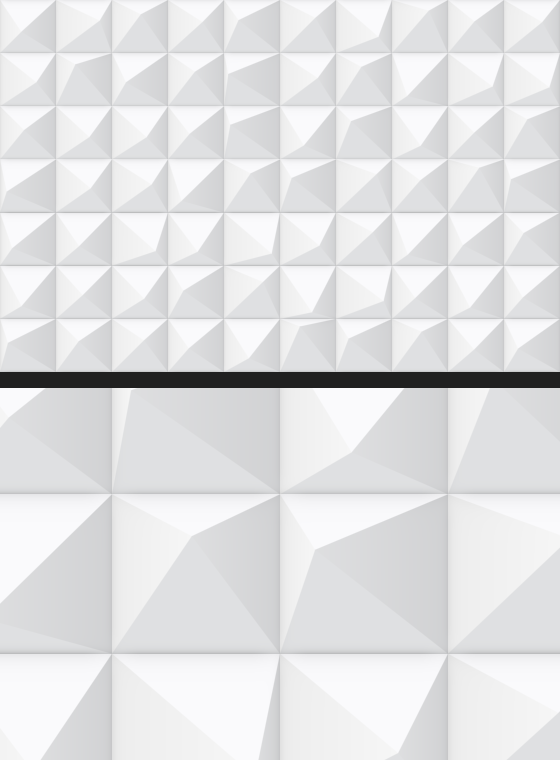
Top, the full canvas; bottom, a detail of the centre.
A WebGL 1 fragment shader for this pattern:

```glsl
precision highp float;
// Wall of pale square pyramids, ten by seven, each with its own off-centre apex.

uniform vec2 u_resolution;

float hash(vec2 p) {
  return fract(sin(dot(p, vec2(127.1, 311.7))) * 43758.5453);
}

// Apex of a tile in tile units, weighted gently towards the middle.
vec2 apexOf(vec2 tile) {
  vec2 wide = vec2(hash(tile), hash(tile + 37.3));
  vec2 centring = vec2(hash(tile + 71.9), hash(tile + 113.5));
  return 0.06 + 0.88 * mix(wide, centring, 0.27);
}

// Smoothed test: 1 where d lies counter-clockwise of the ridge direction.
float leftOf(vec2 ridge, vec2 d, float blur) {
  float side = (ridge.x * d.y - ridge.y * d.x) / length(ridge);
  return smoothstep(-blur, blur, side);
}

// Four shaded faces meeting at the apex.
vec3 pyramid(vec2 p, vec2 apex, float blur) {
  vec2 d = p - apex;
  float bl = leftOf(-apex, d, blur);
  float br = leftOf(vec2(1.0, 0.0) - apex, d, blur);
  float tr = leftOf(vec2(1.0) - apex, d, blur);
  float tl = leftOf(vec2(0.0, 1.0) - apex, d, blur);

  float top = tr * (1.0 - tl);
  float left = tl * (1.0 - bl);
  float bottom = bl * (1.0 - br);
  float right = br * (1.0 - tr);

  float towardApex = clamp(p.x / apex.x, 0.0, 1.0);
  float towardEdge = clamp(d.x / (1.0 - apex.x), 0.0, 1.0);
  vec3 leftTone = vec3(mix(0.93, 0.965, towardApex));
  vec3 rightTone = mix(vec3(0.87, 0.872, 0.878), vec3(0.82, 0.823, 0.83), towardEdge);

  vec3 sum = top * vec3(0.98, 0.98, 0.988) + left * leftTone
           + bottom * vec3(0.876, 0.88, 0.886) + right * rightTone;
  return sum / max(top + left + bottom + right, 0.001);
}

// Soft darkening along the seams, strongest under the lower edge.
float seamShade(vec2 p) {
  vec2 q = 1.0 - p;
  vec2 taper = 0.55 + 0.45 * smoothstep(0.0, 0.18, min(p, q));
  float horizontal = 0.17 * exp(-p.y / 0.018) + 0.08 * exp(-q.y / 0.045);
  float vertical = 0.06 * exp(-p.x / 0.025) + 0.06 * exp(-q.x / 0.018);
  return 1.0 - horizontal * taper.x - vertical * taper.y;
}

void main() {
  vec2 grid = vec2(10.0, 7.0);
  vec2 uv = gl_FragCoord.xy / u_resolution * grid;
  vec2 tile = floor(uv);
  vec2 p = fract(uv);
  float blur = 0.8 * grid.x / u_resolution.x;

  vec3 color = pyramid(p, apexOf(tile), blur) * seamShade(p);
  gl_FragColor = vec4(color, 1.0);
}
```
